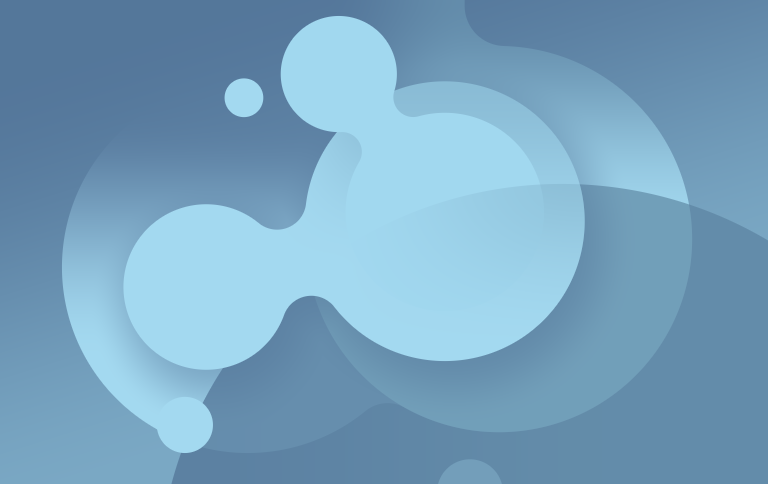
Reproduce this background procedurally as a WebGL 2 fragment shader.

```glsl
#version 300 es
precision highp float;
// Soft blue composition of large translucent discs and a pale liquid blob.
// Circles are joined by tangent fillets, then layered with vertical gradients,
// a dark rising hill and a blurred drop shadow. Units: canvas height = 1.

uniform vec2 u_resolution;
out vec4 fragColor;

const vec3 PALE = vec3(0.64, 0.85, 0.94);
const vec3 SLATE = vec3(0.33, 0.465, 0.605);

// Circles are packed as (centre.xy, radius).
float disc(vec2 p, vec3 c) {
    return length(p - c.xy) - c.z;
}

// Two discs joined by a neck whose sides are arcs of the given radius.
float joinedDiscs(vec2 p, vec3 a, vec3 b, float fillet) {
    vec2 span = b.xy - a.xy;
    float gap = length(span);
    vec2 axis = span / gap;
    vec2 q = p - a.xy;
    q = vec2(dot(q, axis), abs(q.x * axis.y - q.y * axis.x));
    float ra = a.z + fillet, rb = b.z + fillet;
    float x = (gap * gap + ra * ra - rb * rb) / (2.0 * gap);
    vec2 c = vec2(x, sqrt(max(ra * ra - x * x, 0.0)));
    bool inNeck = q.y * c.x < c.y * q.x && q.y * (gap - c.x) < c.y * (gap - q.x);
    return inNeck ? fillet - length(q - c) : min(disc(p, a), disc(p, b));
}

// Antialiased coverage of a signed distance.
float cover(float d) {
    return clamp(0.5 - d * u_resolution.y, 0.0, 1.0);
}

void main() {
    vec2 p = gl_FragCoord.xy / u_resolution.y;
    float across = gl_FragCoord.x / u_resolution.x;

    vec3 leftDisc = vec3(0.512, 0.448, 0.384);
    vec3 rightDisc = vec3(1.031, 0.506, 0.399);
    vec3 mainDisc = vec3(0.919, 0.543, 0.289);

    // Diagonal backdrop
    float slope = 1.0 - p.y + 0.5 * across;
    vec3 color = mix(SLATE, vec3(0.48, 0.66, 0.77), smoothstep(0.15, 1.1, slope));

    // Left disc, fading in downwards
    float leftCover = cover(disc(p, leftDisc));
    float leftFade = 1.0 - smoothstep(0.26, 0.80, p.y);
    vec3 leftTone = mix(SLATE + 0.015, PALE, leftFade);
    float leftAlpha = 1.0 - smoothstep(0.62, 0.83, p.y);
    color = mix(color, leftTone, leftCover * leftAlpha);

    // Right disc, flowing through a curved neck to the top edge
    vec2 notch = p - vec2(1.043, 0.988);
    float neck = 0.083 - length(vec2(notch.x, min(notch.y, 0.0)));
    neck = max(max(neck, notch.x), 0.75 - p.y);
    float rightBody = disc(p, rightDisc);
    float rightCover = cover(min(rightBody, neck));
    float rightAlpha = max(smoothstep(0.68, 0.97, p.x), 1.0 - smoothstep(0.40, 0.68, p.y));
    vec3 rightTone = mix(PALE - 0.01, vec3(0.39, 0.55, 0.67), smoothstep(0.52, 1.0, p.y));
    color = mix(color, rightTone, rightCover * rightAlpha);

    // Dark hill, with the two discs showing faintly through it
    float hill = cover(disc(p, vec3(1.161, -0.215, 0.835)));
    vec3 hillTone = mix(vec3(0.36, 0.505, 0.635), vec3(0.39, 0.55, 0.665), smoothstep(0.35, 1.3, p.x));
    float pair = cover(joinedDiscs(p, leftDisc, rightDisc, 0.072));
    hillTone = mix(hillTone, vec3(0.41, 0.57, 0.69), pair * 0.75);
    hillTone = mix(hillTone, vec3(0.445, 0.622, 0.725), cover(rightBody));
    hillTone = mix(hillTone, vec3(0.45, 0.62, 0.73), cover(disc(p, vec3(0.971, -0.017, 0.068))));
    color = mix(color, hillTone, hill);

    // Blurred shadow of the pale blob
    vec3 lobe = vec3(0.426, 0.407, 0.171);
    float shadow = joinedDiscs(p - vec2(0.02, -0.04), lobe, mainDisc, 0.06);
    color = mix(color, SLATE, 0.5 * (1.0 - smoothstep(-0.06, 0.09, shadow)));

    // Main blob, shaded towards its upper rim
    float blob = cover(joinedDiscs(p, lobe, mainDisc, 0.06));
    float rim = smoothstep(0.45, 0.85, p.y) * smoothstep(0.55, 0.78, p.x);
    color = mix(color, mix(PALE, vec3(0.54, 0.735, 0.835), rim), blob);

    // Upper drop merging into the inner disc
    float drop = joinedDiscs(p, vec3(0.70, 0.847, 0.12), vec3(0.919, 0.562, 0.205), 0.041);
    color = mix(color, PALE - vec3(0.008, 0.004, 0.002), cover(drop));

    // Hill tint over the blob, dissolving to the lower left
    float tint = smoothstep(0.68, 1.2, p.x) * smoothstep(0.28, 0.62, p.y);
    color = mix(color, vec3(0.44, 0.62, 0.72), 0.3 * tint * hill * blob);

    // Loose droplets
    float droplets = min(disc(p, vec3(0.504, 0.798, 0.04)), disc(p, vec3(0.382, 0.122, 0.058)));
    color = mix(color, PALE, cover(droplets));

    fragColor = vec4(color, 1.0);
}
```
